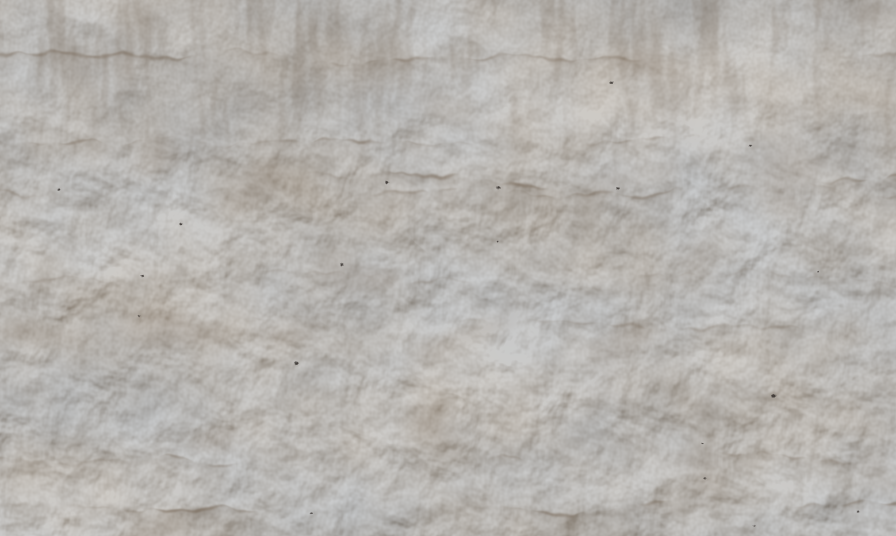
A Shadertoy shader for this texture:

```glsl
// Weathered pale plaster: a lumpy gradient-noise relief lit from above,
// crossed by broken horizontal ledges, with brown streaks near the top
// and a few scattered dark specks. All lengths are in canvas heights.

const vec3 UMBER = vec3(0.60, 0.578, 0.55);
const vec3 PLASTER = vec3(0.75, 0.742, 0.73);
const vec3 RUST = vec3(0.52, 0.455, 0.39);
const vec3 SOOT = vec3(0.20, 0.18, 0.17);
const vec3 WARMTH = vec3(0.020, 0.0, -0.024);
const vec2 LIGHT_DIR = vec2(-0.45, 0.893);

const int LEDGES = 8;
const float LEDGE_HEIGHT[LEDGES] = float[](0.89, 0.735, 0.665, 0.645, 0.48, 0.40, 0.14, 0.05);
const float LEDGE_DEPTH[LEDGES] = float[](0.7, 0.8, 0.9, 0.6, 0.35, 0.4, 0.9, 1.0);

float hash(vec2 p) {
    vec3 q = fract(p.xyx * 0.1031);
    q += dot(q, q.yzx + 33.33);
    return fract((q.x + q.y) * q.z);
}

float cornerSlope(vec2 cell, vec2 offset) {
    float angle = 6.2832 * hash(cell);
    return dot(vec2(cos(angle), sin(angle)), offset);
}

// Gradient noise, roughly -0.7 to 0.7
float noise(vec2 p) {
    vec2 i = floor(p), f = p - i;
    vec2 u = f * f * f * (f * (f * 6.0 - 15.0) + 10.0);
    vec2 e = vec2(1.0, 0.0);
    float low = mix(cornerSlope(i, f), cornerSlope(i + e.xy, f - e.xy), u.x);
    float high = mix(cornerSlope(i + e.yx, f - e.yx), cornerSlope(i + e.xx, f - e.xx), u.x);
    return mix(low, high, u.y);
}

// Rounded hollows that meet in sharp rims
float scoops(vec2 p) {
    float n = noise(p);
    return -sqrt(n * n + 0.0008);
}

// Smooth at the top, finely lumped in the middle, hollowed at both ends
float relief(vec2 p) {
    float top = smoothstep(0.66, 0.86, p.y);
    float hollows = max(top, smoothstep(0.28, 0.08, p.y));
    vec2 w = p + 0.016 * vec2(noise(p * 10.0), noise(p * 10.0 + 19.3));
    vec2 lean = vec2(w.x, w.y + 0.3 * w.x);
    float broad = noise(w * vec2(5.5, 6.5) + 3.7);
    float hollow = scoops(w * vec2(5.5, 5.0) + 3.7);
    float lumps = noise(lean * vec2(23.0, 22.0)) + 0.5 * scoops(lean * vec2(17.0, 16.0) + 5.2);
    float dents = noise(lean * vec2(47.0, 43.0) + 8.1);
    float pits = noise(w * vec2(95.0, 85.0) + 1.4);
    return 0.042 * mix(broad, 1.5 * hollow, hollows)
         + mix(0.019, 0.009, top) * lumps
         + mix(0.0090, 0.0045, top) * dents
         + mix(0.0027, 0.0018, top) * pits;
}

float lighting(vec2 p, float reach) {
    return (relief(p) - relief(p + LIGHT_DIR * reach)) / reach;
}

// x: thin crease, y: soft shadow hanging under it
vec2 ledge(vec2 p, float height, float seed) {
    float wave = 0.030 * noise(vec2(p.x * 2.6, seed)) + 0.018 * noise(vec2(p.x * 11.0, seed));
    wave += 0.008 * noise(vec2(p.x * 37.0, p.y * 20.0 + seed));
    float d = p.y - height - wave;
    float present = smoothstep(-0.2, 0.25, noise(vec2(p.x * 2.3, seed + 40.0)));
    float broken = smoothstep(-0.2, 0.4, noise(vec2(p.x * 17.0, seed + 70.0)));
    float width = mix(0.0020, 0.0038, broken);
    float crease = exp(-d * d / (width * width)) * broken;
    float shadow = smoothstep(0.004, -0.005, d) * exp(min(d, 0.0) / 0.02);
    return present * vec2(crease, shadow * (0.4 + 0.6 * broken));
}

float streaks(vec2 p) {
    float zone = smoothstep(0.60, 0.90, p.y);
    float wide = noise(vec2(p.x * 14.0, p.y * 4.0));
    float thin = noise(vec2(p.x * 60.0 + 0.6 * noise(p * 12.0), p.y * 9.0));
    return zone * smoothstep(-0.15, 0.65, wide + 0.7 * thin);
}

float specks(vec2 p, float size, float density, float pixel) {
    vec2 cell = floor(p / size);
    vec2 jitter = 0.2 + 0.6 * vec2(hash(cell + 11.0), hash(cell + 57.0));
    vec2 d = p - (cell + jitter) * size;
    float radius = mix(0.0010, 0.0034, pow(hash(cell + 91.0), 2.0));
    float edge = length(d * vec2(0.8, 1.1)) + 0.002 * noise(p * 260.0) - radius;
    return step(hash(cell + 5.0), density) * smoothstep(pixel, -pixel, edge);
}

void mainImage(out vec4 fragColor, in vec2 fragCoord) {
    vec2 p = fragCoord / iResolution.y;
    float pixel = 1.0 / iResolution.y;

    // Light on the relief, deepening in the steep shaded dips
    float light = lighting(p, 0.0035);
    float tone = 0.87 + 0.46 * light - 0.13 * light * light;

    // Broad uneven patches and faint grain
    tone += 0.46 * noise(p * vec2(2.4, 4.0) + 6.3) + 0.28 * noise(p * vec2(8.0, 10.0) + 2.9);
    tone += 0.20 * noise(p * vec2(140.0, 130.0));

    // Ledges darken the wall and collect dirt
    float dirt = 0.0;
    for (int i = 0; i < LEDGES; i++) {
        vec2 mark = LEDGE_DEPTH[i] * ledge(p, LEDGE_HEIGHT[i], float(i) * 7.37 + 1.6);
        tone -= 0.65 * mark.x + 0.45 * mark.y;
        dirt += 0.40 * mark.x + 0.16 * mark.y;
    }

    // Stains: vertical streaks above, blotches elsewhere
    float streak = streaks(p);
    tone -= 0.28 * streak;
    dirt += 0.16 * streak + 0.20 * smoothstep(0.15, 0.6, noise(p * vec2(6.0, 10.0) + 31.7));

    vec3 color = mix(UMBER, PLASTER, clamp(tone, -0.8, 1.3));
    color += WARMTH * (noise(p * vec2(3.0, 5.0) + 51.3) + 0.5 * noise(p * 13.0 + 23.9));
    color = mix(color, RUST, clamp(dirt, 0.0, 0.6));
    color = mix(color, SOOT, 0.85 * specks(p, 0.075, 0.06, pixel));
    fragColor = vec4(color, 1.0);
}
```
